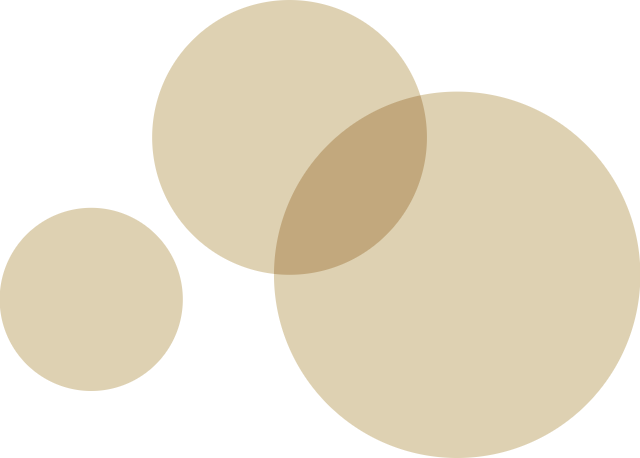
Reproduce this background procedurally as a WebGL 2 fragment shader.

```glsl
#version 300 es
precision highp float;
// Three flat sand-coloured discs on white, darker where two of them overlap.

uniform vec2 u_resolution;
out vec4 fragColor;

const vec3 WHITE = vec3(1.0);
const vec3 SAND = vec3(0.87, 0.82, 0.70);
const vec3 OVERLAP = vec3(0.76, 0.66, 0.49);

// Signed distance to a circle, negative inside
float circleDistance(vec2 point, vec2 center, float radius) {
    return length(point - center) - radius;
}

// Antialiased coverage of a disc, with an edge one pixel wide
float discCoverage(vec2 point, vec2 center, float radius, float pixel) {
    return clamp(0.5 - circleDistance(point, center, radius) / pixel, 0.0, 1.0);
}

// Coverage of either of two shapes
float unite(float a, float b) {
    return a + b - a * b;
}

void main() {
    // Canvas height is one unit; x is measured from the centre line
    float pixel = 1.0 / u_resolution.y;
    vec2 point = (gl_FragCoord.xy - vec2(0.5 * u_resolution.x, 0.0)) * pixel;

    float largeDisc = discCoverage(point, vec2(0.2995, 0.4), 0.4, pixel);
    float mediumDisc = discCoverage(point, vec2(-0.0665, 0.7), 0.3, pixel);
    float smallDisc = discCoverage(point, vec2(-0.4995, 0.3463), 0.2, pixel);

    // Sand over white, then the darker lens shared by the two upper discs
    float anyDisc = unite(unite(largeDisc, mediumDisc), smallDisc);
    vec3 color = mix(WHITE, SAND, anyDisc);
    color = mix(color, OVERLAP, largeDisc * mediumDisc);

    fragColor = vec4(color, 1.0);
}
```
